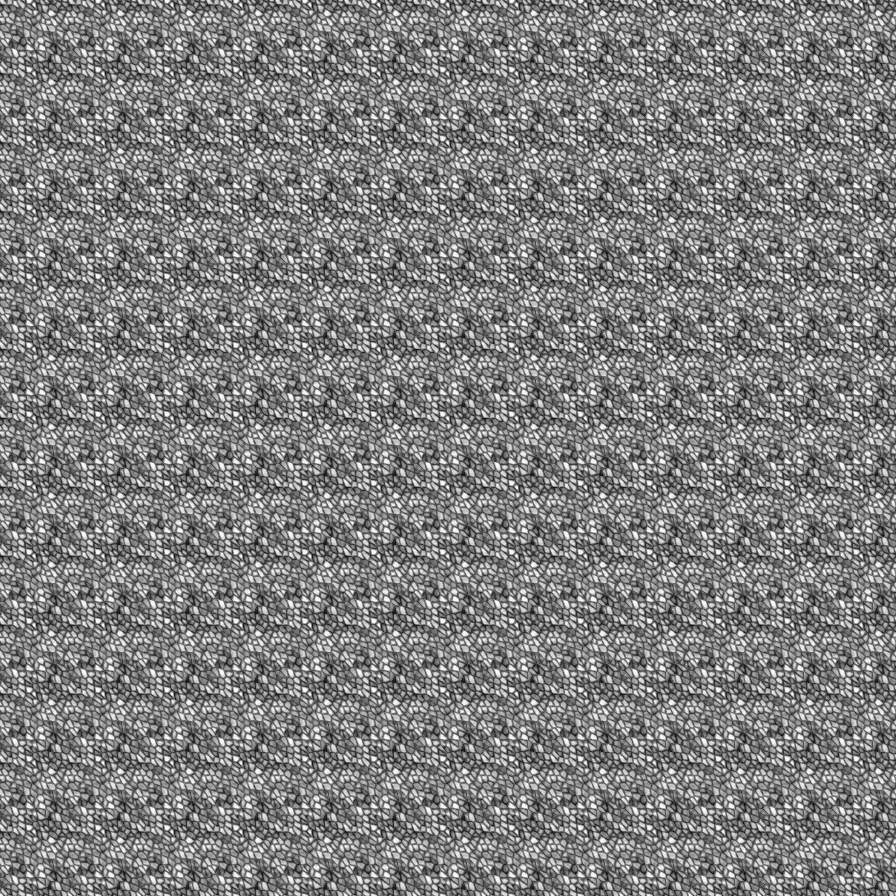
This texture is drawn by a three.js fragment shader. Its source:

```glsl
varying vec2 vUv;

const float REPEATS = 13.0;
const float GRAINS = 11.0;

float hash(vec2 p) {
  vec3 q = fract(p.xyx * vec3(0.1031, 0.1030, 0.0973));
  q += dot(q, q.yzx + 33.33);
  return fract((q.x + q.y) * q.z);
}

// Value noise that wraps after a whole number of cells
float wrappedNoise(vec2 p, float period) {
  vec2 cell = floor(p);
  vec2 f = fract(p);
  f = f * f * (3.0 - 2.0 * f);
  vec2 a = mod(cell, period);
  vec2 b = mod(cell + 1.0, period);
  return mix(mix(hash(a), hash(vec2(b.x, a.y)), f.x),
             mix(hash(vec2(a.x, b.y)), hash(b), f.x), f.y);
}

// Wrapped cellular grains: x is the distance to the gap, y the grain's shade
vec2 grains(vec2 p) {
  vec2 cell = floor(p);
  float nearest = 8.0;
  float second = 8.0;
  float shade = 0.0;
  for (int y = -1; y <= 1; y++) {
    for (int x = -1; x <= 1; x++) {
      vec2 neighbour = cell + vec2(float(x), float(y));
      vec2 id = mod(neighbour, GRAINS);
      vec2 center = neighbour + vec2(hash(id + 17.0), hash(id + 53.0));
      vec2 d = center - p;
      float dist = length(vec2(d.x + 0.25 * d.y, d.y + 0.2 * d.x));
      if (dist < nearest) {
        second = nearest;
        nearest = dist;
        shade = hash(id + 91.0);
      } else {
        second = min(second, dist);
      }
    }
  }
  return vec2(second - nearest, shade);
}

void main() {
  vec2 tile = fract(vUv * REPEATS);

  // Bright pebbles separated by soft dark gaps
  vec2 grain = grains(tile * GRAINS);
  float body = smoothstep(0.0, 0.52, grain.x);
  float gapTone = 0.19 + 0.22 * grain.y;
  float stoneTone = 0.52 + 0.46 * grain.y;
  float tone = mix(gapTone, stoneTone, body);

  // Fine grit and broader patches, repeated with the tile
  tone += 0.26 * (wrappedNoise(tile * 23.0 + 0.5, 23.0) - 0.5);
  tone += 0.12 * (wrappedNoise(tile * 5.0, 5.0) - 0.5);

  gl_FragColor = vec4(vec3(clamp(tone, 0.08, 0.97)), 1.0);
}
```
